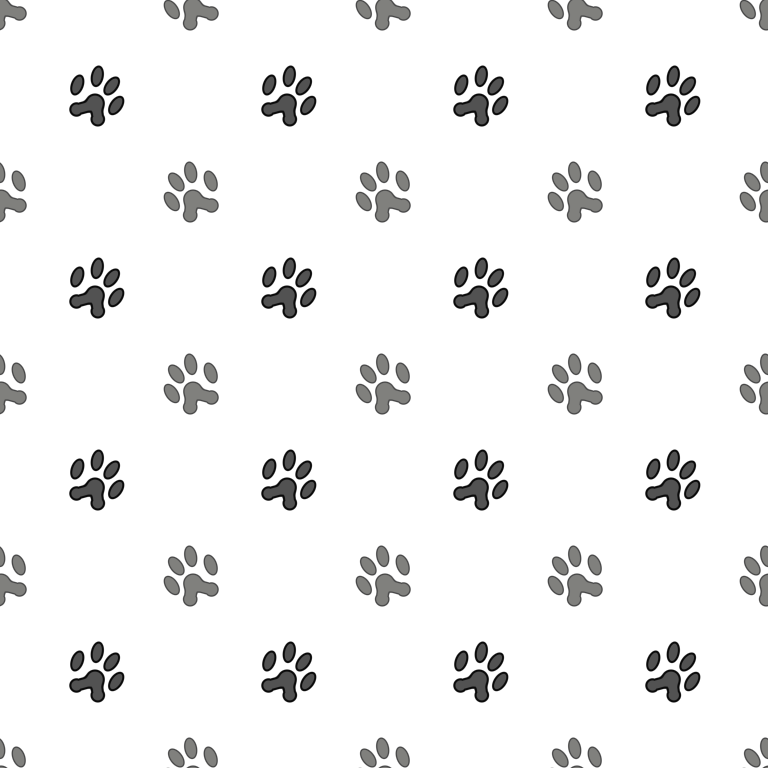
A WebGL 2 fragment shader for this pattern:

```glsl
#version 300 es
precision highp float;
// Paw prints on white: dark prints at the centres of a 4 by 4 grid and
// mirrored grey prints at its corners. Each print is a signed distance of
// four tilted ellipses and a three-lobed pad; one cell is 192 units wide.
uniform vec2 u_resolution;
out vec4 outColor;

float ellipse(vec2 p, vec2 radii) {
  float k = length(p / radii);
  return k * (k - 1.0) / max(length(p / (radii * radii)), 1e-4);
}

float capsule(vec2 p, vec2 a, vec2 b, float radius) {
  vec2 ab = b - a;
  float t = clamp(dot(p - a, ab) / dot(ab, ab), 0.0, 1.0);
  return length(p - a - ab * t) - radius;
}

float smoothMin(float a, float b, float k) {
  float h = max(k - abs(a - b), 0.0) / k;
  return min(a, b) - h * h * k * 0.25;
}

// Toe: centre in xy, clockwise tilt from vertical in z
float toe(vec2 p, vec3 pose) {
  vec2 axis = vec2(sin(pose.z), cos(pose.z));
  vec2 q = p - pose.xy;
  return ellipse(vec2(dot(q, vec2(axis.y, -axis.x)), dot(q, axis)), vec2(6.4, 10.9));
}

// Pad: round body with one lobe to the left and one below
float pad(vec2 p) {
  float body = length(p - vec2(-1.0, -7.3)) - 9.8;
  float leftLobe = min(capsule(p, vec2(-1.0, -8.5), vec2(-19.5, -13.5), 6.2),
                       length(p - vec2(-19.5, -13.5)) - 7.2);
  float lowerLobe = min(capsule(p, vec2(0.0, -8.0), vec2(2.0, -23.5), 6.4),
                        length(p - vec2(1.8, -23.2)) - 7.3);
  return min(smoothMin(body, leftLobe, 3.0), smoothMin(body, lowerLobe, 3.0));
}

float paw(vec2 p) {
  vec3 toes[4] = vec3[4](vec3(-18.7, 11.0, 0.35), vec3(1.3, 19.7, 0.2),
                         vec3(15.7, 10.0, 0.65), vec3(20.2, -9.5, 0.6));
  float d = pad(p);
  for (int i = 0; i < 4; i++) d = min(d, toe(p, toes[i]));
  return d;
}

// Paint a filled, outlined shape over the base colour
vec3 paint(vec3 base, float d, float lineWidth, vec3 fill, vec3 line, float soft) {
  vec3 ink = mix(fill, line, smoothstep(-soft, soft, d + lineWidth));
  return mix(ink, base, smoothstep(-soft, soft, d));
}

void main() {
  vec2 grid = gl_FragCoord.xy / u_resolution * 4.0;
  float soft = 0.75 * 768.0 / min(u_resolution.x, u_resolution.y);

  // Two staggered lattices, the second one mirrored
  vec2 darkCell = (fract(grid) - 0.5) * 192.0;
  vec2 greyCell = (fract(grid + 0.5) - 0.5) * vec2(-192.0, 192.0);

  vec3 color = vec3(1.0);
  color = paint(color, paw(darkCell), 2.1, vec3(0.32), vec3(0.04), soft);
  color = paint(color, paw(greyCell), 1.3, vec3(0.5, 0.5, 0.49), vec3(0.27), soft);
  outColor = vec4(color, 1.0);
}
```
